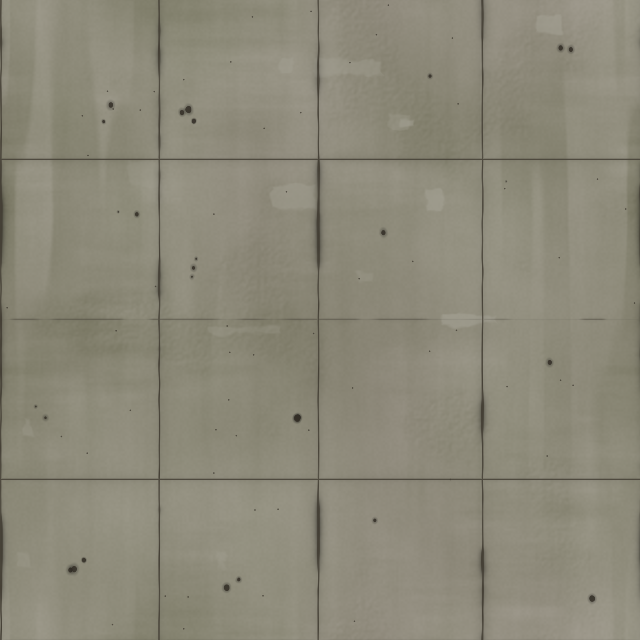
Reproduce this texture procedurally as a Shadertoy shader.

```glsl
#define PANELS 4.0
#define JOINT_HALF_WIDTH 0.0011
#define DARK_CONCRETE vec3(0.505, 0.492, 0.422)
#define LIGHT_CONCRETE vec3(0.612, 0.594, 0.542)
#define JOINT_COLOR vec3(0.27, 0.25, 0.21)
#define PIT_COLOR vec3(0.20, 0.18, 0.15)
#define PATCH_COLOR vec3(0.65, 0.64, 0.59)
#define PATCH_COUNT 14
#define STREAK_STRENGTH 0.55
#define ROUGHNESS 0.13

float hash(vec2 p) {
    vec3 q = fract(p.xyx * 0.1031);
    q += dot(q, q.yzx + 33.33);
    return fract((q.x + q.y) * q.z);
}

vec2 hash2(vec2 p) {
    return vec2(hash(p), hash(p + 71.7));
}

// Value noise that wraps over the unit square
float noise(vec2 uv, vec2 freq) {
    vec2 p = uv * freq, i = floor(p), f = fract(p);
    f = f * f * (3.0 - 2.0 * f);
    vec2 a = mod(i, freq), b = mod(i + 1.0, freq), seed = freq.yx * 1.7;
    return mix(mix(hash(a + seed), hash(vec2(b.x, a.y) + seed), f.x),
               mix(hash(vec2(a.x, b.y) + seed), hash(b + seed), f.x), f.y);
}

float fbm(vec2 uv, vec2 freq) {
    float sum = 0.0, amp = 0.5;
    for (int i = 0; i < 4; i++) {
        sum += amp * noise(uv, freq);
        freq *= 2.0;
        amp *= 0.5;
    }
    return sum / 0.9375;
}

vec2 wrapDelta(vec2 uv, vec2 center) {
    return fract(uv - center + 0.5) - 0.5;
}

float boxDistance(vec2 p, vec2 halfSize) {
    vec2 d = abs(p) - halfSize;
    return length(max(d, 0.0)) + min(max(d.x, d.y), 0.0);
}

float cover(float d, float px) {
    return 1.0 - smoothstep(-0.5 * px, 0.5 * px, d);
}

// Cloudy tone with vertical runs, sideways smears and rough zones
float surfaceTone(vec2 uv) {
    float clouds = fbm(uv, vec2(4.0, 5.0));
    float tone = 0.54 + 1.0 * (clouds - 0.5);
    tone += 0.12 * (hash(floor(uv * PANELS) + 5.0) - 0.5);

    vec2 warped = uv + 0.004 * (fbm(uv, vec2(12.0)) - 0.5);
    float runArea = smoothstep(0.35, 0.65, fbm(uv, vec2(3.0, 2.0)));
    runArea *= 0.6 + 0.4 * sin(6.28319 * (uv.y - 0.4));
    float runs = smoothstep(0.45, 0.6, noise(warped, vec2(31.0, 3.0))) - 0.5;
    tone += STREAK_STRENGTH * runArea * runs;
    tone += 0.28 * (fbm(uv, vec2(50.0, 4.0)) - 0.5);

    float smearArea = smoothstep(0.5, 0.7, fbm(uv, vec2(6.0, 7.0)));
    tone += 0.6 * smearArea * (fbm(uv, vec2(5.0, 45.0)) - 0.45);

    float belowSeam = smoothstep(0.40, 0.495, uv.y) * step(uv.y, 0.5);
    float rough = smoothstep(0.52, 0.68, fbm(uv, vec2(7.0, 6.0)) + 0.1 * belowSeam);
    float relief = noise(uv, vec2(170.0)) - noise(uv + vec2(-0.002, 0.002), vec2(170.0));
    tone += rough * (ROUGHNESS * 2.0 * relief - 0.12) - 0.08 * belowSeam;
    return tone + 0.12 * (noise(uv, vec2(290.0)) - 0.5);
}

void mainImage(out vec4 fragColor, in vec2 fragCoord) {
    vec2 uv = fragCoord / iResolution.xy;
    float px = 1.0 / min(iResolution.x, iResolution.y);
    vec3 color = mix(DARK_CONCRETE, LIGHT_CONCRETE, clamp(surfaceTone(uv), -0.3, 1.25));
    color += vec3(-0.006, 0.003, -0.008) * (2.0 * fbm(uv, vec2(5.0, 3.0)) - 0.8);

    // Pale repair patches with ragged edges
    float ragged = 0.022 * (fbm(uv, vec2(26.0, 38.0)) - 0.5);
    for (int i = 0; i < PATCH_COUNT; i++) {
        vec2 key = vec2(float(i), 19.0);
        vec2 size = mix(vec2(0.007, 0.005), vec2(0.06, 0.026), pow(hash2(key + 40.0), vec2(2.0)));
        float d = boxDistance(wrapDelta(uv, hash2(key)), size) + ragged;
        color = mix(color, PATCH_COLOR, cover(d, 0.004 + px) * mix(0.2, 0.6, hash(key + 9.0)));
    }

    // Clustered air holes, up to three in each panel
    for (int i = 0; i < 16; i++) {
        vec2 panel = vec2(float(i % 4), float(i / 4));
        vec2 center = (panel + 0.15 + 0.7 * hash2(panel + 23.0)) / PANELS;
        for (int j = 0; j < 3; j++) {
            vec2 key = panel * 7.0 + float(j) * 13.0;
            if (hash(key + 3.0) < 0.4) continue;
            vec2 p = wrapDelta(uv, center + 0.035 * (hash2(key) - 0.5));
            float d = length(p * vec2(1.0, 0.85)) + 0.3 * ragged;
            float radius = mix(0.0013, 0.004, hash(key + 11.0));
            color *= 1.0 - 0.2 * smoothstep(radius * 2.5, radius, d);
            color = mix(color, PIT_COLOR, 0.85 * cover(d - radius, px));
        }
    }

    // Sparse pinholes
    vec2 cell = floor(uv * 26.0);
    vec2 speck = fract(uv * 26.0) - 0.2 - 0.6 * hash2(cell);
    float pinhole = cover(length(speck) / 26.0 - 0.0012, px) * step(0.91, hash(cell + 31.0));
    color = mix(color, PIT_COLOR, 0.65 * pinhole);

    // Joints: full verticals, alternating strong and faint horizontals
    vec2 id = mod(floor(uv * PANELS + 0.5), PANELS);
    vec2 offset = fract(uv * PANELS + 0.5) - 0.5;
    vec4 shift = vec4(0.0015, -0.001, -0.0025, 0.004);
    float wobble = 0.0012 * (noise(uv, vec2(4.0, 40.0)) - 0.5);
    float dx = abs(offset.x / PANELS - shift[int(id.x)] + wobble);
    float dy = abs(offset.y / PANELS - 0.001);
    float faint = 0.4 * smoothstep(0.3, 0.7, noise(uv, vec2(28.0, 4.0)));
    float strength = mod(id.y, 2.0) > 0.5 ? 0.85 : faint * step(1.0, id.y);

    // Dirt gathers along stretches of the vertical joints
    float dirt = smoothstep(0.48, 0.8, fbm(uv, vec2(8.0, 11.0)));
    color *= 1.0 - 0.55 * dirt * exp(-dx / 0.004) - 0.07 * exp(-min(dx, dy / max(strength, 0.1)) / 0.006);
    float vertical = cover(dx - JOINT_HALF_WIDTH - 0.0012 * dirt, px);
    vertical *= 0.75 + 0.25 * noise(uv, vec2(8.0, 50.0));
    float horizontal = strength * cover(dy - JOINT_HALF_WIDTH, px);
    color = mix(color, JOINT_COLOR, max(vertical, horizontal));

    fragColor = vec4(color, 1.0);
}
```
